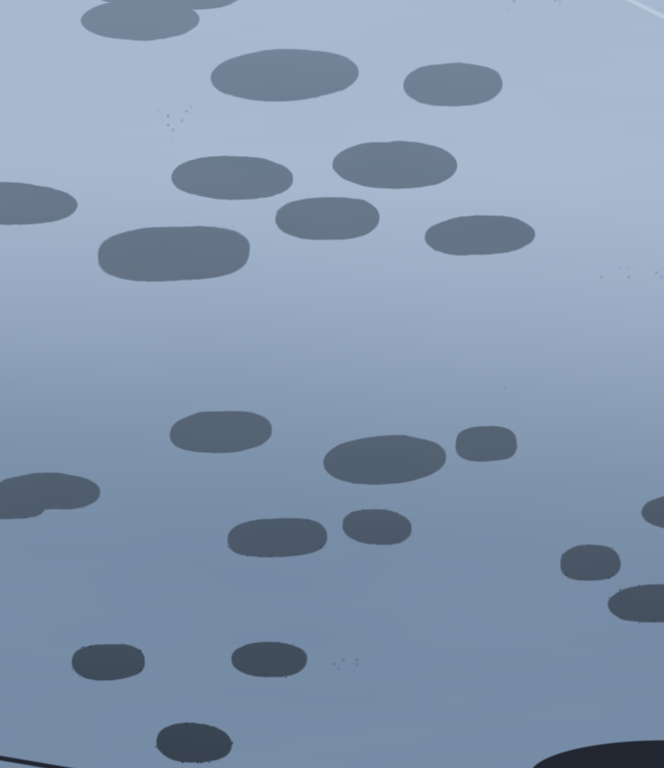
Give the GLSL for this texture, as a Shadertoy shader.

```glsl
// Dark flat oval spots scattered over a glossy blue-grey dish, darkening downward.
#define CELL vec2(0.205, 0.125)   // spacing of spots, in canvas heights
#define FILL 0.66                 // share of cells that hold a spot
#define SIZE_MIN vec2(0.038, 0.018)
#define SIZE_MAX vec2(0.112, 0.038)
#define EDGE 0.0017               // softness of outlines
#define RAGGED 0.0022             // roughness of outlines
#define GLAZE_LOW vec3(0.466, 0.548, 0.648)
#define GLAZE_HIGH vec3(0.655, 0.725, 0.812)
#define SPOT_LOW vec3(0.215, 0.255, 0.305)
#define SPOT_HIGH vec3(0.460, 0.525, 0.605)
#define RIM_DARK vec3(0.13, 0.15, 0.19)

float hash(vec2 p) {
    return fract(sin(dot(p + 3.0, vec2(127.1, 311.7))) * 43758.5453);
}

float noise(vec2 p) {
    vec2 i = floor(p), f = fract(p);
    f = f * f * (3.0 - 2.0 * f);
    return mix(mix(hash(i), hash(i + vec2(1, 0)), f.x),
               mix(hash(i + vec2(0, 1)), hash(i + vec2(1, 1)), f.x), f.y);
}

// Approximate distance to an oval; a higher power makes it boxier.
float oval(vec2 p, vec2 radius, float power) {
    vec2 q = abs(p) / radius + 1e-4;
    float level = pow(pow(q.x, power) + pow(q.y, power), 1.0 / power);
    return (level - 1.0) * length(q) / length(q / radius);
}

// Nearest spot among the surrounding jittered cells.
float spots(vec2 p) {
    float nearest = 1.0;
    float row = floor(p.y / CELL.y);
    for (int j = -1; j <= 1; j++)
    for (int i = -2; i <= 2; i++) {
        float y = row + float(j);
        float shift = hash(vec2(y, 41.0));
        vec2 id = vec2(floor(p.x / CELL.x - shift) + float(i), y);
        if (hash(id + 7.3) > FILL) continue;
        vec2 jitter = vec2(hash(id + 11.7), hash(id + 23.1)) - 0.5;
        vec2 center = (id + vec2(shift, 0.0) + 0.5 + jitter * vec2(0.8, 0.85)) * CELL;
        float size = pow(hash(id + 31.9), 1.3);
        vec2 radius = mix(SIZE_MIN, SIZE_MAX, vec2(size, mix(size, hash(id + 43.3), 0.3)));
        vec2 q = p - center;
        q.y -= q.x * (hash(id + 53.7) - 0.5) * 0.10;
        float power = mix(2.0, 2.6, hash(id + 61.1));
        nearest = min(nearest, oval(q, radius, power));
    }
    return nearest;
}

// Small round flecks, one in a few fine cells.
float flecks(vec2 p, float cell, float share, float soft) {
    vec2 id = floor(p / cell);
    float r = length(fract(p / cell) - 0.5) * cell;
    return step(1.0 - share, hash(id + 5.9)) * (1.0 - smoothstep(cell * 0.3 - soft, cell * 0.3 + soft, r));
}

void mainImage(out vec4 fragColor, in vec2 fragCoord) {
    vec2 p = fragCoord / iResolution.y;
    float width = iResolution.x / iResolution.y;
    float soft = max(EDGE, 0.7 / iResolution.y);

    // Glossy ground with a broad reflection and faint streaks
    float height = p.y + 0.06 * (p.x - 0.5 * width);
    vec3 color = mix(GLAZE_LOW, GLAZE_HIGH, smoothstep(0.25, 0.82, height));
    color += 0.010 * (noise(p * vec2(3.0, 9.0)) - 0.5);
    color += 0.004 * (noise(p * vec2(12.0, 60.0)) - 0.5);

    // Very sparse dust, gathered in small patches
    float patches = smoothstep(0.88, 0.94, noise(p * vec2(9.0, 14.0) + 19.0));
    color *= 1.0 - 0.15 * patches * flecks(p, 0.006, 0.10, soft);

    // Spots with slightly uneven outlines
    float d = spots(p) + RAGGED * (noise(p * 42.0) + 0.35 * noise(p * 150.0) - 0.67);
    vec3 spot = mix(SPOT_LOW, SPOT_HIGH, clamp(1.15 * p.y - 0.12 * p.y * p.y, 0.0, 1.0));
    spot += 0.010 * (noise(p * vec2(14.0, 30.0)) - 0.5);
    color = mix(color, spot, 1.0 - smoothstep(-soft, soft, d));

    // Dark and bluish chips along the lower outlines
    float band = (1.0 - smoothstep(0.001, 0.003, abs(d))) * (1.0 - smoothstep(0.2, 0.42, p.y));
    vec3 chip = mix(RIM_DARK, vec3(0.15, 0.22, 0.55), step(0.65, hash(floor(p / 0.005))));
    color = mix(color, chip, 0.6 * band * flecks(p, 0.005, 0.12, soft));

    // Dish rim: shadows in the lower corners, a bright line at upper right
    float shadow = oval(p - vec2(width, -0.01), vec2(0.175, 0.046), 2.0);
    float left = abs(p.y - 0.013 + 0.17 * p.x) - 0.003;
    color = mix(color, RIM_DARK, 1.0 - smoothstep(-soft, soft, min(shadow, left)));
    float glint = abs(p.y - 0.978 + 0.5 * (p.x - width)) - 0.002;
    color = mix(color, vec3(0.80, 0.85, 0.90), 0.6 * (1.0 - smoothstep(-soft, 2.0 * soft, glint)));

    fragColor = vec4(clamp(color, 0.0, 1.0), 1.0);
}
```
